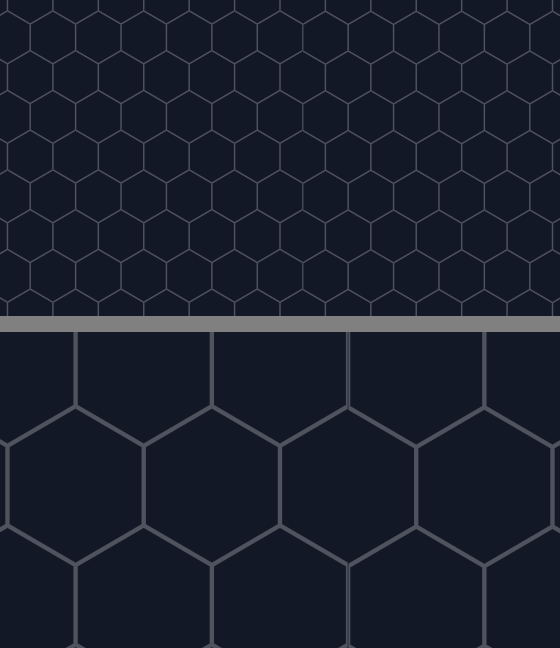
Top, the full canvas; bottom, a detail of the centre.
This pattern is drawn by a Shadertoy shader. Its source:

```glsl
// Lengths are in canvas heights.
const vec2 CELL = vec2(0.14373, 0.12577);    // column and row pitch
const vec2 ORIGIN = vec2(0.1674, 0.8819);    // centre of one hexagon
const float LINE_WIDTH = 0.0046;
const float SEAM_X = 0.9579;                 // join between two painted sheets
const float SEAM_GAP = 0.0013;
const float SEAM_FADE = 0.5;
const float SEAM_DROP = 0.0012;              // right sheet hangs slightly lower
const vec3 BACKGROUND = vec3(0.070, 0.094, 0.150);
const vec3 LINE_COLOR = vec3(0.305, 0.325, 0.370);

// Distance inward from the border of a pointy-top hexagon, negative outside.
float hexInset(vec2 p) {
    float side = CELL.y / 1.5;
    vec2 slantNormal = normalize(vec2(side, CELL.x));
    p = abs(p);
    return min(0.5 * CELL.x - p.x, dot(vec2(0.0, side) - p, slantNormal));
}

vec2 repeatCentered(vec2 p, vec2 period) {
    return mod(p + 0.5 * period, period) - 0.5 * period;
}

// Two interleaved rectangular lattices form the honeycomb.
float honeycombEdge(vec2 p) {
    vec2 period = vec2(CELL.x, 2.0 * CELL.y);
    float evenRows = hexInset(repeatCentered(p, period));
    float oddRows = hexInset(repeatCentered(p - 0.5 * period, period));
    return max(evenRows, oddRows);
}

// Antialiased coverage of a band of the given width.
float band(float dist, float width, float pixel) {
    float halfPixel = 0.5 * pixel;
    float low = max(dist - halfPixel, -0.5 * width);
    float high = min(dist + halfPixel, 0.5 * width);
    return clamp((high - low) / pixel, 0.0, 1.0);
}

void mainImage(out vec4 fragColor, in vec2 fragCoord) {
    float pixel = 1.0 / iResolution.y;
    vec2 p = fragCoord * pixel;

    // Honeycomb lines, with the right sheet lowered
    vec2 q = p - ORIGIN;
    q.y += SEAM_DROP * step(SEAM_X, p.x);
    float line = band(honeycombEdge(q), LINE_WIDTH, pixel);

    // Faint gap along the seam
    line *= 1.0 - SEAM_FADE * band(p.x - SEAM_X, SEAM_GAP, pixel);

    fragColor = vec4(mix(BACKGROUND, LINE_COLOR, line), 1.0);
}
```
